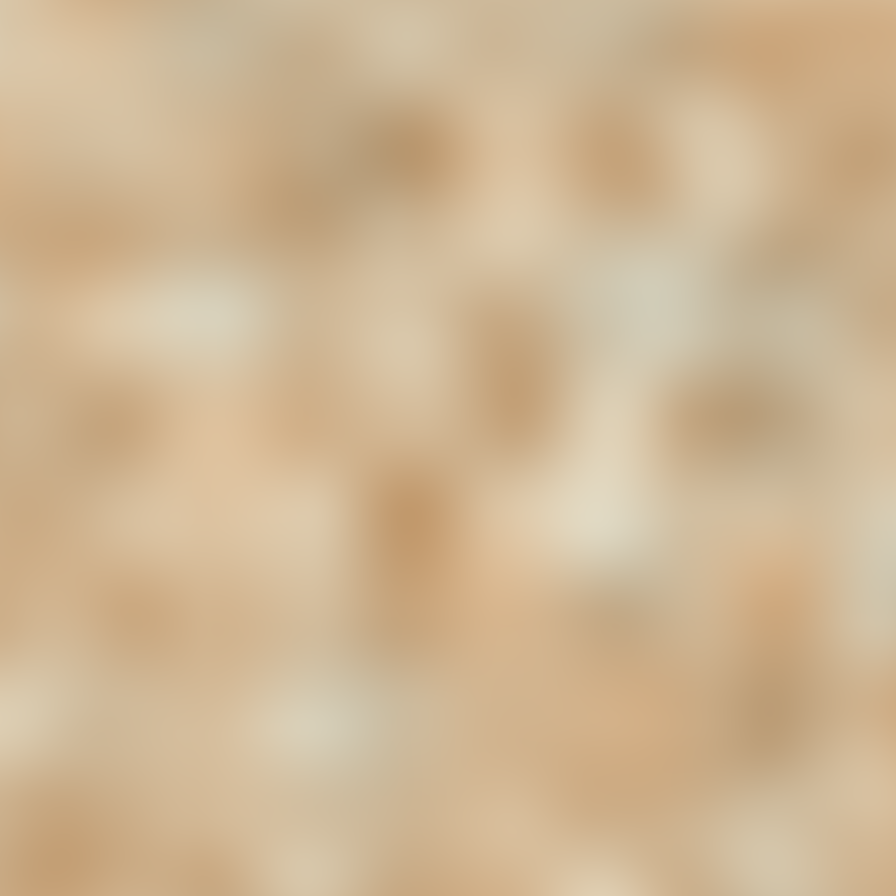
Give the GLSL for this texture, as a WebGL 1 fragment shader.

```glsl
precision highp float;
// Soft, blurred mottling in sand, cream and tan.
// Two offset layers of smooth value noise set the tone from tan to cream;
// a slower noise shifts the hue between warm ochre and greyish beige.

uniform vec2 u_resolution;

const vec3 MEAN_COLOR = vec3(0.804, 0.711, 0.580);
const vec3 TONE_RANGE = vec3(0.170, 0.300, 0.390); // tan to cream
const vec3 WARM_RANGE = vec3(0.085, 0.0, -0.055);  // grey beige to ochre
const float TONE_CELLS = 8.0;       // noise cells across the canvas
const float TONE_CELLS_FINE = 9.3;
const float WARM_CELLS = 6.5;

float hash(vec2 cell) {
  vec3 p = fract(vec3(cell.xyx) * 0.1031);
  p += dot(p, p.yzx + 33.33);
  return fract((p.x + p.y) * p.z);
}

// Smoothly interpolated random values, centred on zero.
float softNoise(vec2 p) {
  vec2 cell = floor(p);
  vec2 f = fract(p);
  vec2 blend = f * f * (3.0 - 2.0 * f);
  float lower = mix(hash(cell), hash(cell + vec2(1.0, 0.0)), blend.x);
  float upper = mix(hash(cell + vec2(0.0, 1.0)), hash(cell + 1.0), blend.x);
  return mix(lower, upper, blend.y) - 0.5;
}

void main() {
  vec2 uv = gl_FragCoord.xy / min(u_resolution.x, u_resolution.y);

  // Light and dark patches
  float tone = 0.5 * (softNoise(uv * TONE_CELLS + vec2(17.3, 41.6))
                    + softNoise(uv * TONE_CELLS_FINE + vec2(83.8, 29.1)));

  // Slow drift of hue
  float warmth = softNoise(uv * WARM_CELLS + vec2(131.4, 67.7));

  vec3 color = MEAN_COLOR + TONE_RANGE * tone + WARM_RANGE * warmth;
  gl_FragColor = vec4(color, 1.0);
}
```
